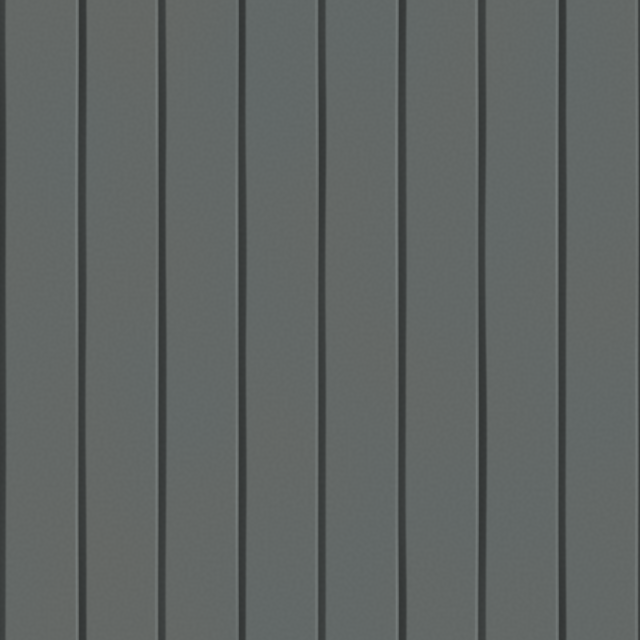
Give the GLSL for this texture, as a WebGL 1 fragment shader.

```glsl
precision highp float;
// Grey-green painted metal cladding: eight vertical panels with dark grooves and lit left lips.

uniform vec2 u_resolution;

const float PANELS = 8.0;
// Positions and widths below are fractions of one panel.
const float GROOVE_CENTER = 0.028;
const float GROOVE_LEFT = -0.045;
const float GROOVE_RIGHT = 0.047;
const float LEFT_SOFTNESS = 0.022;
const float RIGHT_SOFTNESS = 0.042;
const float LIP_OFFSET = -0.074;
const float LIP_WIDTH = 0.014;
const float GROOVE_WOBBLE = 0.008;
const float WEAR_PERIOD = 4.0;
const float GRAIN_PERIOD = 160.0;
const float GRAIN_AMOUNT = 0.012;
const float DRIFT_AMOUNT = 0.5;

const vec3 PANEL_COOL = vec3(0.380, 0.412, 0.412);
const vec3 PANEL_WARM = vec3(0.400, 0.408, 0.394);
const vec3 GROOVE_COLOR = vec3(0.222, 0.235, 0.232);
const vec3 LIP_COLOR = vec3(0.470, 0.495, 0.490);

// Pseudo-random unit gradient at a lattice point.
vec2 gradientAt(vec2 cell) {
    vec3 p = fract(vec3(cell.xyx) * vec3(0.1031, 0.1030, 0.0973));
    p += dot(p, p.yzx + 33.33);
    float angle = 6.28318 * fract((p.x + p.y) * p.z);
    return vec2(cos(angle), sin(angle));
}

// Gradient noise that wraps after the given whole period, about -0.7 to 0.7.
float wrappedNoise(vec2 p, vec2 period) {
    vec2 cell = floor(p);
    vec2 f = p - cell;
    vec2 low = mod(cell, period);
    vec2 high = mod(cell + 1.0, period);
    vec2 w = f * f * f * (f * (f * 6.0 - 15.0) + 10.0);
    float a = dot(gradientAt(low), f);
    float b = dot(gradientAt(vec2(high.x, low.y)), f - vec2(1.0, 0.0));
    float c = dot(gradientAt(vec2(low.x, high.y)), f - vec2(0.0, 1.0));
    float d = dot(gradientAt(high), f - vec2(1.0));
    return mix(mix(a, b, w.x), mix(c, d, w.x), w.y);
}

// Soft step centred on an edge.
float softEdge(float edge, float softness, float x) {
    return smoothstep(edge - 0.5 * softness, edge + 0.5 * softness, x);
}

void main() {
    vec2 uv = gl_FragCoord.xy / u_resolution;
    float pixel = PANELS / u_resolution.x;

    // Signed distance to the nearest groove and that groove's index
    float across = uv.x * PANELS - GROOVE_CENTER + 0.5;
    float groove = mod(floor(across), PANELS);
    float x = fract(across) - 0.5;

    // Slow changes along each groove
    vec2 wearPoint = vec2(groove + 0.5, uv.y * WEAR_PERIOD);
    vec2 wearWrap = vec2(PANELS, WEAR_PERIOD);
    float wobble = wrappedNoise(wearPoint, wearWrap);
    float wear = wrappedNoise(wearPoint + vec2(3.0, 1.5), wearWrap);
    x += GROOVE_WOBBLE * wobble;

    // Painted face with gentle tint drift
    float drift = wrappedNoise(uv * 3.0, vec2(3.0))
                + 0.5 * wrappedNoise(uv * vec2(8.0, 6.0) + 0.5, vec2(8.0, 6.0));
    vec3 color = mix(PANEL_COOL, PANEL_WARM, clamp(0.5 + DRIFT_AMOUNT * drift, 0.0, 1.0));

    // Lit lip left of the groove
    float lipWidth = max(LIP_WIDTH, 0.7 * pixel);
    float lipDistance = (x - LIP_OFFSET) / lipWidth;
    float lip = exp(-lipDistance * lipDistance) * clamp(0.7 + 0.7 * wear, 0.2, 1.0);
    color = mix(color, LIP_COLOR, lip);

    // Groove with a crisp left side and a softer right side
    float right = GROOVE_RIGHT + 0.014 * wear;
    float shade = softEdge(GROOVE_LEFT, max(LEFT_SOFTNESS, pixel), x)
                * (1.0 - softEdge(right, max(RIGHT_SOFTNESS, pixel), x));
    vec3 floorColor = GROOVE_COLOR * (1.0 + 0.12 * wobble + 1.2 * x);
    color = mix(color, floorColor, shade);

    // Fine paint grain
    float grain = wrappedNoise(uv * GRAIN_PERIOD, vec2(GRAIN_PERIOD));
    color += GRAIN_AMOUNT * grain;

    gl_FragColor = vec4(color, 1.0);
}
```
